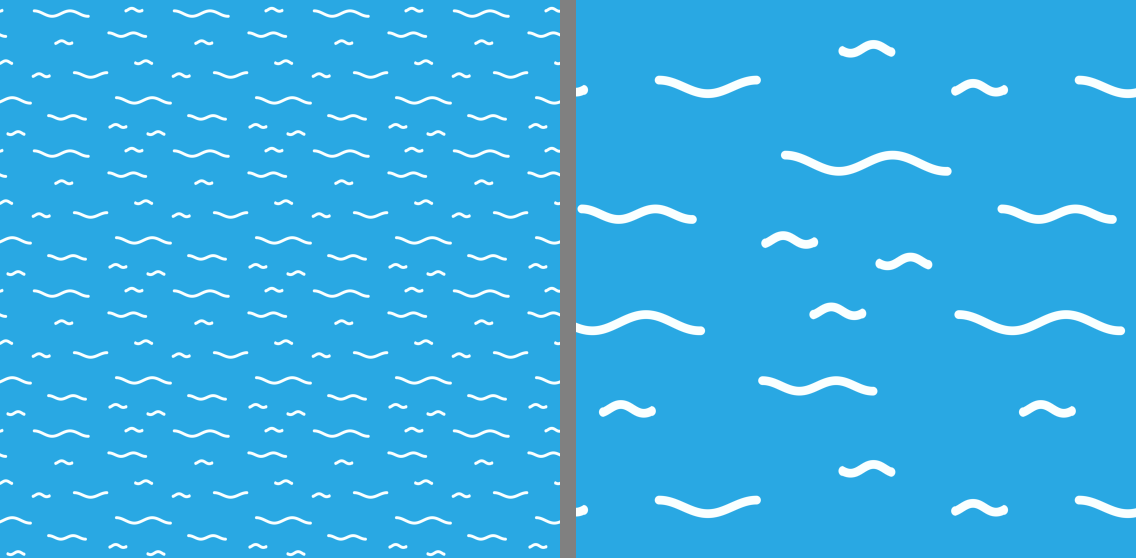
Left, the full canvas; right, a detail of the centre.
Reproduce this pattern procedurally as a WebGL 1 fragment shader.

```glsl
precision highp float;

uniform vec2 u_resolution;

const float TAU = 6.2831853;
const float TILE = 192.0; // tile side in design units, four tiles span the width

// Distance to a round-capped sine stroke, wrapped around the tile (y points down).
float wave(vec2 p, vec2 start, float span, float wavelength, float height, float crest) {
    vec2 middle = start + vec2(0.5 * span, 0.0);
    vec2 q = mod(p - middle + 0.5 * TILE, TILE) - 0.5 * TILE;
    q.x += 0.5 * span;
    float x = clamp(q.x, 0.0, span);
    float k = TAU / wavelength;
    float phase = k * (x - crest);
    float slope = height * k * sin(phase);
    float dy = (q.y + height * cos(phase)) / sqrt(1.0 + slope * slope);
    return length(vec2(q.x - x, dy));
}

float longWave(vec2 p, vec2 start) {
    return wave(p, start, 74.0, 49.0, 3.7, 0.0);
}

float mediumWave(vec2 p, vec2 start) {
    return wave(p, start, 50.5, 33.6, 2.4, 0.0);
}

float trough(vec2 p, vec2 start) {
    return wave(p, start, 44.5, 44.5, 3.1, 0.0);
}

float rippleLeft(vec2 p, vec2 start) {
    return wave(p, start, 22.0, 21.0, 2.0, 8.0);
}

float rippleRight(vec2 p, vec2 start) {
    return wave(p, start, 22.0, 21.0, 2.0, 14.0);
}

float waves(vec2 p) {
    // Long and medium swells
    float d = min(longWave(p, vec2(47.0, 18.6)), longWave(p, vec2(159.7, 137.7)));
    d = min(d, mediumWave(p, vec2(149.3, 47.5)));
    d = min(d, mediumWave(p, vec2(66.7, 161.0)));
    d = min(d, trough(p, vec2(102.0, 102.8)));

    // Small ripples cresting on the left
    d = min(d, rippleLeft(p, vec2(172.7, 13.4)));
    d = min(d, rippleLeft(p, vec2(76.5, 58.0)));
    d = min(d, rippleLeft(p, vec2(45.5, 103.2)));
    d = min(d, rippleLeft(p, vec2(150.7, 172.8)));

    // Small ripples cresting on the right
    d = min(d, rippleRight(p, vec2(186.0, 85.4)));
    return min(d, rippleRight(p, vec2(10.9, 182.6)));
}

void main() {
    // Design units measured from the top left corner
    float unitsPerPixel = 4.0 * TILE / u_resolution.x;
    vec2 p = vec2(gl_FragCoord.x, u_resolution.y - gl_FragCoord.y) * unitsPerPixel;

    float blur = 0.7 * unitsPerPixel;
    float foam = 1.0 - smoothstep(2.0 - blur, 2.0 + blur, waves(p));

    vec3 water = vec3(0.16, 0.66, 0.89);
    gl_FragColor = vec4(mix(water, vec3(0.98, 1.0, 1.0), foam), 1.0);
}
```
